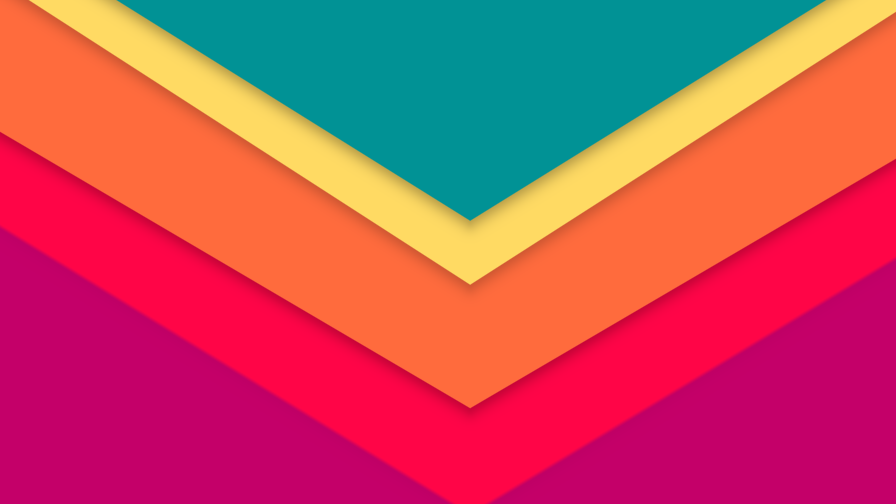
This background is drawn by a Shadertoy shader. Its source:

```glsl
// Five sheets of coloured paper, stacked as nested downward chevrons.
// Each sheet is the signed distance to a wedge, painted from back to front;
// the same distance gives the soft shadow it drops on the sheet below.

// Signed distance to the wedge above a tip at the origin, negative inside.
// slopes holds the rise of the left and right edges.
float wedge(vec2 p, vec2 slopes) {
    float slope = p.x < 0.0 ? slopes.x : slopes.y;
    vec2 q = vec2(abs(p.x), p.y);
    vec2 edge = normalize(vec2(1.0, slope));
    float dist = length(q - edge * max(dot(q, edge), 0.0));
    return q.y > slope * q.x ? -dist : dist;
}

// Darkens the layer below near the edge, then lays the sheet over it.
vec3 laySheet(vec3 below, vec3 paper, vec2 p, float tipY, vec2 slopes,
              float shadow, float softness) {
    float d = wedge(p - vec2(0.044, tipY), slopes);
    float reach = max(d, 0.0) / 0.024;
    below *= 1.0 - shadow * exp(-reach * (0.6 + reach));
    return mix(paper, below, smoothstep(-softness, softness, d));
}

void mainImage(out vec4 fragColor, in vec2 fragCoord) {
    // x is centred, y runs from 0 to 1
    vec2 p = (fragCoord - vec2(0.5 * iResolution.x, 0.0)) / iResolution.y;
    float aa = 0.8 / iResolution.y;

    vec3 magenta = vec3(0.77, 0.00, 0.41);
    vec3 red     = vec3(1.00, 0.02, 0.28);
    vec3 orange  = vec3(1.00, 0.42, 0.24);
    vec3 yellow  = vec3(1.00, 0.855, 0.39);
    vec3 teal    = vec3(0.005, 0.573, 0.585);

    // Sheets from back to front
    vec3 col = magenta;
    col = laySheet(col, red,    p, -0.021, vec2(0.613, 0.602), 0.03, aa + 0.004);
    col = laySheet(col, orange, p,  0.190, vec2(0.588, 0.586), 0.22, aa);
    col = laySheet(col, yellow, p,  0.435, vec2(0.645, 0.641), 0.18, aa);
    col = laySheet(col, teal,   p,  0.562, vec2(0.624, 0.620), 0.25, aa);

    fragColor = vec4(col, 1.0);
}
```
